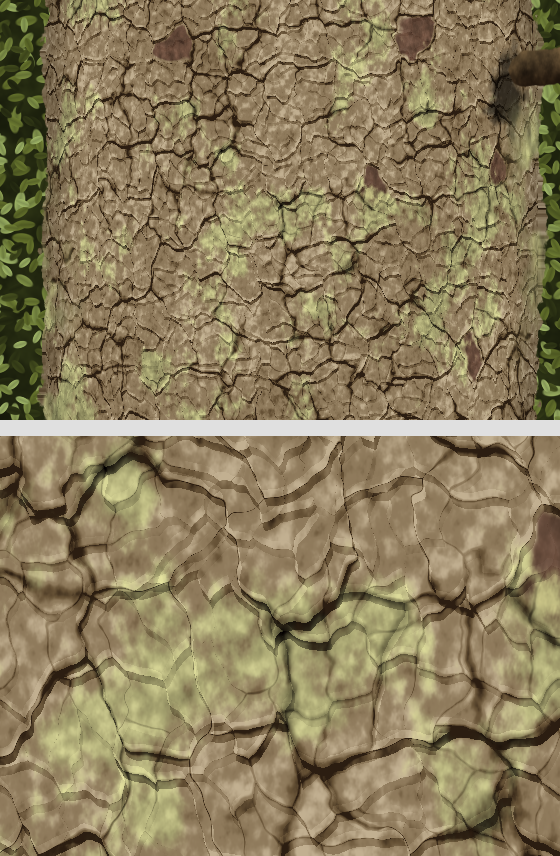
Top: the whole. Bottom: its middle third, enlarged.
Write a WebGL 1 fragment shader that draws this texture.

```glsl
precision highp float;
// Flaking conifer bark on a broad trunk, with leaves behind and a branch stub.
// Warped cells form tilted scales at two sizes; height differences give the
// shadows and pale rims, while noise adds grain, broken cracks and lichen.
uniform vec2 u_resolution;

const vec3 DARK = vec3(0.17, 0.115, 0.065);
const vec3 BROWN = vec3(0.40, 0.32, 0.21);
const vec3 TAN = vec3(0.56, 0.48, 0.36);
const vec3 PALE = vec3(0.76, 0.69, 0.57);
const vec3 RUST = vec3(0.37, 0.25, 0.20);
const vec3 LICHEN = vec3(0.66, 0.67, 0.45);
const vec3 LEAF_DARK = vec3(0.13, 0.15, 0.06);
const vec3 LEAF_MID = vec3(0.37, 0.42, 0.16);
const vec3 LEAF_PALE = vec3(0.58, 0.66, 0.38);
const vec2 BIG_SCALES = vec2(13.0, 9.5);
const vec2 SMALL_SCALES = vec2(31.0, 21.0);
const vec2 SHADOW_STEP = vec2(-0.002, 0.0065);
const float WARP = 0.075;
const float TRUNK_CENTRE = 0.695;
const float TRUNK_HALF = 0.587;

float hash(vec2 p) {
  return fract(sin(dot(p, vec2(127.1, 311.7))) * 43758.5453);
}

vec2 hash2(vec2 p) { return vec2(hash(p), hash(p + 57.3)); }

float noise(vec2 p) {
  vec2 i = floor(p), f = fract(p);
  f = f * f * (3.0 - 2.0 * f);
  return mix(mix(hash(i), hash(i + vec2(1, 0)), f.x),
             mix(hash(i + vec2(0, 1)), hash(i + vec2(1, 1)), f.x), f.y);
}

float fbm(vec2 p) {
  float sum = 0.0, amp = 0.53;
  for (int i = 0; i < 4; i++) {
    sum += amp * noise(p);
    p = mat2(1.6, 1.2, -1.2, 1.6) * p + 3.7;
    amp *= 0.5;
  }
  return sum;
}

// Nearest scale: gap to its border, random id, height within it, second id
vec4 scales(vec2 q) {
  vec2 cell = floor(q);
  float near = 8.0, next = 8.0;
  vec3 info = vec3(0.0);
  for (int y = -1; y <= 1; y++) {
    for (int x = -1; x <= 1; x++) {
      vec2 id = cell + vec2(x, y);
      vec2 away = q - id - 0.1 - 0.8 * hash2(id);
      float d = length(away);
      if (d < near) {
        next = near;
        near = d;
        info = vec3(hash(id + 11.7), away.y, hash(id + 23.9));
      } else {
        next = min(next, d);
      }
    }
  }
  return vec4(next - near, info);
}

// Bark relief: height, big border gap, small border gap, big scale id
vec4 relief(vec2 s) {
  vec2 w = s + WARP * (vec2(fbm(s * 13.0), fbm(s * 13.0 + 31.0)) - 0.5);
  vec4 big = scales(w * BIG_SCALES), small = scales(w * SMALL_SCALES + 5.0);
  float h = 0.5 * big.y - 0.45 * big.z + 0.28 * small.y - 0.25 * small.z;
  return vec4(h + 0.45 * fbm(s * vec2(75.0, 55.0)), big.x, small.x, big.w);
}

vec3 barkColour(vec2 s) {
  vec4 here = relief(s);
  float slope = here.x - relief(s + SHADOW_STEP).x;
  float rim = here.x - relief(s - SHADOW_STEP).x;
  float grain = fbm(s * vec2(95.0, 60.0) + 9.0) - 0.5;
  float broad = fbm(s * vec2(9.0, 5.0) + 4.0) - 0.5;
  float gapWidth = 0.01 + 0.17 * smoothstep(0.3, 0.8, noise(s * vec2(21.0, 10.0)));
  float crack = 1.0 - smoothstep(0.0, gapWidth, here.y);
  float split = 1.0 - smoothstep(0.0, 0.6 * gapWidth, here.z);
  float tone = 0.59 + 0.9 * clamp(slope, -0.5, 0.3) + 0.4 * clamp(rim, 0.0, 0.4)
             + 0.65 * grain + 0.35 * broad - 0.5 * crack - 0.25 * split;
  vec3 col = mix(DARK, BROWN, smoothstep(0.0, 0.35, tone));
  col = mix(col, TAN, smoothstep(0.3, 0.6, tone));
  col = mix(col, PALE, smoothstep(0.6, 0.95, tone));
  // Bare reddish patches where a scale has fallen off
  float bare = step(0.95, here.w) * smoothstep(0.08, 0.2, here.y);
  col = mix(col, RUST * (0.95 + 0.7 * grain), 0.8 * bare);
  // Scattered yellow-green lichen
  float patches = smoothstep(0.53, 0.72, fbm(s * vec2(11.0, 8.0) + 71.0) + 0.3 * grain);
  return mix(col, LICHEN * (0.45 + 0.9 * tone), 0.75 * patches);
}

// Layers of randomly turned oval leaves over a dark gap colour
vec3 foliage(vec2 p) {
  vec3 col = LEAF_DARK * (0.5 + fbm(p * 20.0));
  for (int i = 0; i < 5; i++) {
    float layer = float(i), turn = 0.7 + 1.3 * layer;
    vec2 q = mat2(cos(turn), sin(turn), -sin(turn), cos(turn)) * p * (15.0 + 2.0 * layer);
    vec2 id = floor(q) + 19.0 * layer;
    float a = 6.283 * hash(id);
    vec2 v = fract(q) - 0.5 - 0.2 * (hash2(id + 3.0) - 0.5);
    v = vec2(dot(v, vec2(cos(a), sin(a))), dot(v, vec2(-sin(a), cos(a))));
    float leaf = 1.0 - smoothstep(0.8, 1.1, length(v / vec2(0.4, 0.19)));
    vec3 green = mix(LEAF_DARK, LEAF_MID, smoothstep(0.0, 0.5, hash(id + 8.0)));
    green = mix(green, LEAF_PALE, smoothstep(0.5, 1.0, hash(id + 8.0)));
    col = mix(col, green * (0.9 + 1.2 * abs(v.y)), leaf * step(0.3, hash(id + 5.0)));
  }
  return col;
}

void main() {
  vec2 p = gl_FragCoord.xy / u_resolution.y;
  p.x += 0.6667 - 0.5 * u_resolution.x / u_resolution.y;
  float fringe = fbm(p * vec2(45.0, 30.0)) - 0.5;
  float u = (p.x - TRUNK_CENTRE) / TRUNK_HALF;
  vec2 s = vec2(TRUNK_CENTRE + TRUNK_HALF * asin(0.93 * clamp(u, -1.0, 1.0)), p.y);

  // Trunk outline, ragged and swollen by moss on the right
  float swell = 0.025 * exp(-pow((p.y - 0.43) / 0.12, 2.0)) * step(0.0, u);
  float inside = TRUNK_HALF + swell + 0.035 * fringe
               + 0.025 * (noise(vec2(p.y * 7.0, sign(u))) - 0.5) - abs(p.x - TRUNK_CENTRE);
  vec3 bark = barkColour(s) * mix(0.82, 1.0, smoothstep(0.0, 0.09, inside));

  // Hollow beneath the branch, then hanging lichen along both sides
  float hollow = length((p - vec2(1.205, 0.775)) / vec2(0.045, 0.1)) + 1.2 * fringe;
  bark *= mix(0.35, 1.0, smoothstep(0.5, 1.2, hollow));
  float strands = fbm(p * vec2(85.0, 22.0) + 2.0);
  float reach = u > 0.0 ? smoothstep(0.16, 0.75, p.y + 0.15) * (1.0 - smoothstep(0.65, 0.8, p.y))
                        : 0.8 * (1.0 - smoothstep(0.35, 0.65, p.y));
  float moss = reach * (1.0 - smoothstep(0.01, 0.11, inside));
  moss *= smoothstep(0.36, 0.52, fbm(p * vec2(14.0, 7.0) + 40.0));
  bark = mix(bark, LICHEN * (0.45 + 0.95 * strands), 0.85 * moss);
  vec3 col = mix(foliage(p), bark, smoothstep(-0.002, 0.003, inside));

  // Branch stub leaving the trunk at the upper right
  vec2 along = vec2(max(1.255 - p.x, 0.0), p.y - 0.835 - 0.08 * (p.x - 1.22));
  float depth = 0.043 + 0.012 * fringe - length(along);
  float top = smoothstep(-0.045, 0.04, along.y + 0.03 * fringe);
  vec3 wood = mix(DARK * 0.7, BROWN, top) * (1.0 + 1.1 * fringe);
  col = mix(col, wood, smoothstep(-0.002, 0.003, depth));
  gl_FragColor = vec4(clamp(col, 0.0, 1.0), 1.0);
}
```
